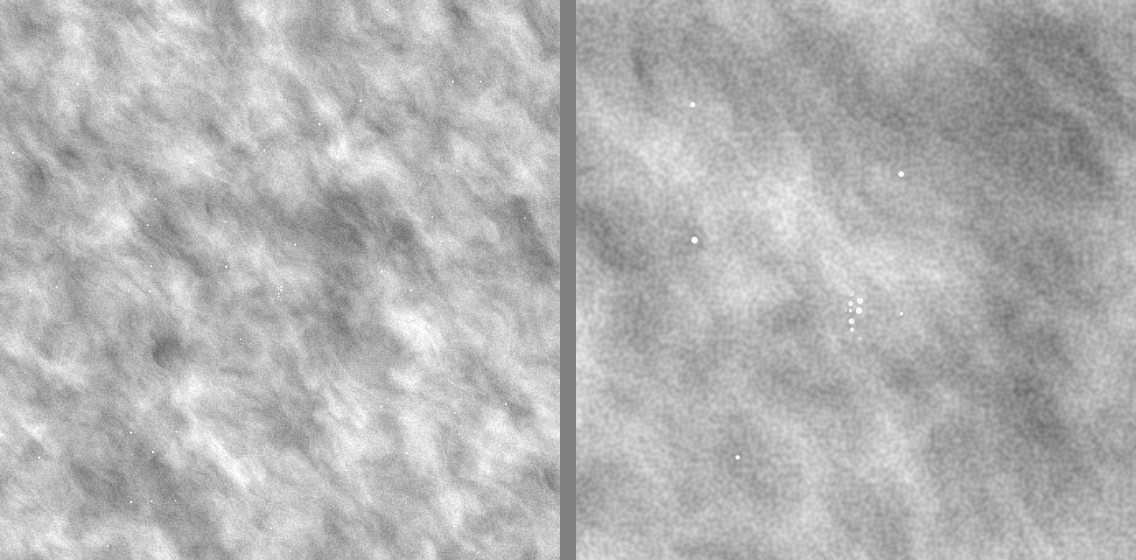
Left: the whole. Right: its middle third, enlarged.
Give the GLSL for this texture, as a WebGL 1 fragment shader.

```glsl
precision highp float;
uniform vec2 u_resolution;

const float MEAN_GREY = 0.73;
const float CLOUD_CONTRAST = 0.285;
const float CREASE_CONTRAST = 0.8;
const float CREASE_SHARPNESS = 55.0;
const float GRAIN_CONTRAST = 0.1;
const float GRAIN_CELLS = 340.0;
const float FUZZ_CONTRAST = 0.055;
const float FUZZ_CELLS = 190.0;
const float OCTAVE_GAIN = 0.65;
const float WARP_AMOUNT = 0.03;
const float STEEP_SHARE = 0.62;
const float SHALLOW_SHARE = 0.48;
const float ROUND_SHARE = 0.55;
const float BROAD_SHARE = 0.35;
const float BROAD_CELLS = 3.0;
const vec2 CLOUD_CELLS = vec2(6.0, 6.0);
const vec2 CREASE_CELLS = vec2(10.0, 8.0);
const float SPECK_CELLS = 24.0;
const float SPECK_DENSITY = 0.13;
const float SPECK_RADIUS = 0.0021;
const float CLUMP_CELLS = 5.0;
const float CLUMP_DENSITY = 0.12;
const float CLUMP_SPECK_CELLS = 190.0;
const vec3 SPECK_COLOUR = vec3(0.97);
const float TAU = 6.2831853;

vec2 hash2(vec2 cell, float salt) {
  vec3 p = fract((cell.xyx + salt) * vec3(0.1031, 0.1030, 0.0973));
  p += dot(p, p.yzx + 33.33);
  return fract((p.xx + p.yz) * p.zy);
}

float cornerSlope(vec2 cell, vec2 offset, vec2 period, float salt) {
  float angle = TAU * hash2(mod(cell, period), salt).x;
  return dot(vec2(cos(angle), sin(angle)), offset);
}

// Gradient noise that wraps after a whole number of cells
float wrappedNoise(vec2 p, vec2 period, float salt) {
  vec2 cell = floor(p);
  vec2 f = p - cell;
  vec2 blend = f * f * f * (f * (f * 6.0 - 15.0) + 10.0);
  vec2 e = vec2(1.0, 0.0);
  float low = mix(cornerSlope(cell, f, period, salt),
                  cornerSlope(cell + e, f - e, period, salt), blend.x);
  float high = mix(cornerSlope(cell + e.yx, f - e.yx, period, salt),
                   cornerSlope(cell + 1.0, f - 1.0, period, salt), blend.x);
  return mix(low, high, blend.y);
}

float evenNoise(vec2 p, float cells, float salt) {
  return wrappedNoise(p * cells, vec2(cells), salt);
}

// Noise stretched down the diagonal; integer shears keep it tiling
float steepNoise(vec2 p, vec2 cells, float salt) {
  return wrappedNoise(vec2(p.x + p.y, p.x) * cells, cells, salt);
}

float shallowNoise(vec2 p, vec2 cells, float salt) {
  return wrappedNoise(vec2(p.x + p.y, p.y) * cells, cells, salt);
}

// Every octave blends both shears with round puffs
float clouds(vec2 p) {
  float sum = BROAD_SHARE * evenNoise(p, BROAD_CELLS, 307.0);
  float weight = 1.0;
  vec2 cells = CLOUD_CELLS;
  for (int i = 0; i < 6; i++) {
    float salt = 11.0 + 17.0 * float(i);
    sum += weight * (STEEP_SHARE * steepNoise(p, cells, salt)
                   + SHALLOW_SHARE * shallowNoise(p, cells, salt + 7.0)
                   + ROUND_SHARE * evenNoise(p, cells.x * 1.5, salt + 12.0));
    weight *= OCTAVE_GAIN;
    cells *= 2.0;
  }
  return sum;
}

vec2 warp(vec2 p) {
  vec2 broad = vec2(evenNoise(p, 7.0, 171.0), evenNoise(p, 7.0, 183.0));
  vec2 small = vec2(evenNoise(p, 23.0, 197.0), evenNoise(p, 23.0, 203.0));
  return p + WARP_AMOUNT * (broad + 0.35 * small);
}

// Short thin folds, dark on one side and bright on the other
float creases(vec2 p) {
  float fold = steepNoise(p, CREASE_CELLS, 231.0)
             + 0.3 * shallowNoise(p, CREASE_CELLS * 3.0, 237.0);
  float presence = smoothstep(0.0, 0.35, evenNoise(p, 9.0, 249.0));
  return presence * fold * exp(-CREASE_SHARPNESS * fold * fold);
}

// Cellular dots, each kept inside its own cell
float specks(vec2 uv, float cells, float density, float radius, float salt) {
  vec2 cell = floor(uv * cells);
  vec2 centre = 0.3 + 0.4 * hash2(cell, salt);
  vec2 pick = hash2(cell, salt + 5.0);
  float size = radius * mix(0.45, 1.0, pick.y);
  float edge = 0.7 / u_resolution.y;
  float away = length(uv * cells - cell - centre) / cells;
  return step(pick.x, density) * (1.0 - smoothstep(size - edge, size + edge, away));
}

// Rare upright patches in which specks gather
float clumps(vec2 uv) {
  vec2 cell = floor(uv * CLUMP_CELLS);
  vec2 offset = uv * CLUMP_CELLS - cell - 0.3 - 0.4 * hash2(cell, 281.0);
  float area = 1.0 - smoothstep(0.5, 1.0, length(offset * vec2(24.0, 10.0)));
  return area * step(hash2(cell, 291.0).x, CLUMP_DENSITY);
}

void main() {
  vec2 uv = gl_FragCoord.xy / u_resolution;
  vec2 p = warp(uv);
  float grey = MEAN_GREY + CLOUD_CONTRAST * clouds(p) + CREASE_CONTRAST * creases(p);
  grey += GRAIN_CONTRAST * evenNoise(uv, GRAIN_CELLS, 157.0);
  grey += FUZZ_CONTRAST * evenNoise(uv, FUZZ_CELLS, 139.0);
  float speck = specks(uv, SPECK_CELLS, SPECK_DENSITY, SPECK_RADIUS, 163.0);
  speck = max(speck, clumps(uv) * specks(uv, CLUMP_SPECK_CELLS, 0.6, SPECK_RADIUS, 173.0));
  gl_FragColor = vec4(mix(vec3(clamp(grey, 0.0, 1.0)), SPECK_COLOUR, speck), 1.0);
}
```
